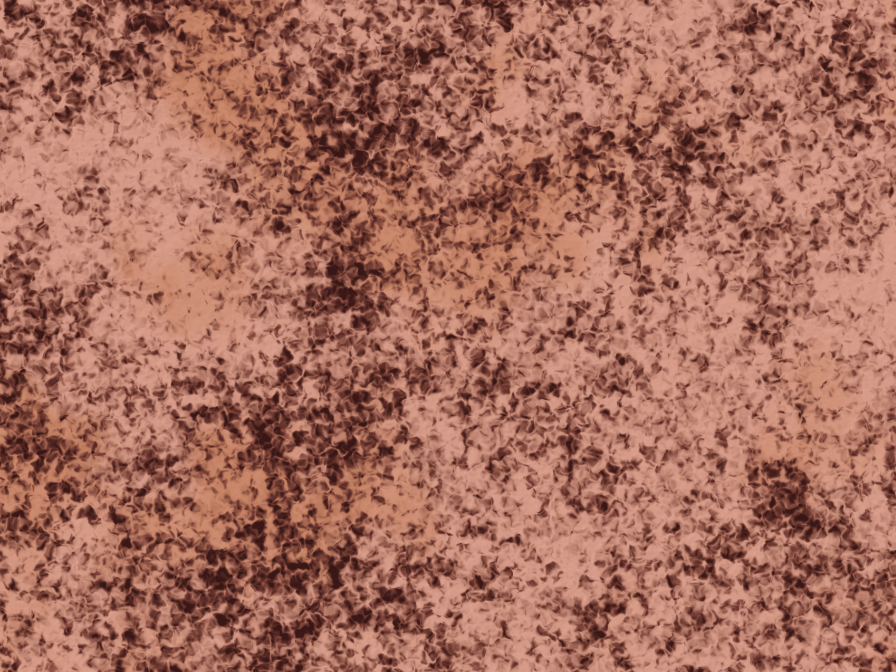
Write a Shadertoy shader that draws this texture.

```glsl
// Weathered pink plaster with ochre stains and clustered maroon specks.
// Cellular and fractal grain is biased by broad clouds, then mapped to
// coverage so that specks gather into dark, ragged patches.

vec2 hash2(vec2 p) {
    vec3 q = fract(p.xyx * vec3(0.1031, 0.1030, 0.0973));
    q += dot(q, q.yzx + 33.33);
    return fract((q.xx + q.yz) * q.zy);
}

float valueNoise(vec2 p) {
    vec2 cell = floor(p), f = fract(p);
    f = f * f * (3.0 - 2.0 * f);
    float low = mix(hash2(cell).x, hash2(cell + vec2(1, 0)).x, f.x);
    float high = mix(hash2(cell + vec2(0, 1)).x, hash2(cell + vec2(1, 1)).x, f.x);
    return mix(low, high, f.y);
}

// Layered noise, centred on zero
float fbm(vec2 p, int octaves) {
    float sum = 0.0, total = 0.0, weight = 1.0;
    for (int i = 0; i < octaves; i++) {
        sum += weight * valueNoise(p);
        total += weight;
        weight *= 0.6;
        p = mat2(1.68, 1.26, -1.26, 1.68) * p + 17.3;
    }
    return sum / total - 0.5;
}

// Cellular noise: distance to the nearest scattered point
float cellular(vec2 p) {
    vec2 cell = floor(p), f = fract(p);
    float nearest = 4.0;
    for (int y = -1; y <= 1; y++) {
        for (int x = -1; x <= 1; x++) {
            vec2 offset = vec2(x, y);
            vec2 delta = offset + hash2(cell + offset) - f;
            nearest = min(nearest, dot(delta, delta));
        }
    }
    return sqrt(nearest);
}

void mainImage(out vec4 fragColor, in vec2 fragCoord) {
    vec2 p = fragCoord / iResolution.y + 3.0;

    // Broad clouds decide where the specks gather
    float clouds = fbm(p * 4.0, 4);

    // Small warp breaks the round outlines of the cells
    vec2 warp = vec2(fbm(p * 70.0, 2), fbm(p * 70.0 + 41.0, 2));
    vec2 q = p + 0.014 * warp;
    float grain = 0.4 * (0.46 - cellular(q * 62.0))
                + 0.3 * (0.46 - cellular(q * 115.0 + 9.0))
                + 0.7 * fbm(q * 52.0 + 5.0, 3);
    float grime = grain + 0.75 * clouds;

    // Plaster: pale pink with dusty smears and a faint rough relief
    vec3 palePink = vec3(0.84, 0.61, 0.535);
    vec3 dustyPink = vec3(0.72, 0.49, 0.42);
    float dust = grime + 0.25 * fbm(p * 20.0 + 60.0, 3);
    vec3 color = mix(palePink, dustyPink, smoothstep(-0.22, 0.08, dust));
    vec2 lightStep = vec2(-0.002, 0.003);
    color += 0.07 * (fbm(p * 95.0, 2) - fbm((p + lightStep) * 95.0, 2));

    // Ochre stains in a few soft regions
    float stain = smoothstep(0.05, 0.28, fbm(p * vec2(3.6, 3.0) + 83.0, 4));
    color = mix(color, vec3(0.75, 0.46, 0.31), 0.5 * stain);

    // Specks: brown rims deepening to maroon and near black cores
    vec3 rimBrown = vec3(0.47, 0.25, 0.21);
    vec3 coreMaroon = vec3(0.22, 0.09, 0.085);
    vec3 speck = mix(rimBrown, coreMaroon, smoothstep(0.13, 0.41, grime));
    color = mix(color, speck, smoothstep(-0.03, 0.22, grime));

    fragColor = vec4(color, 1.0);
}
```
